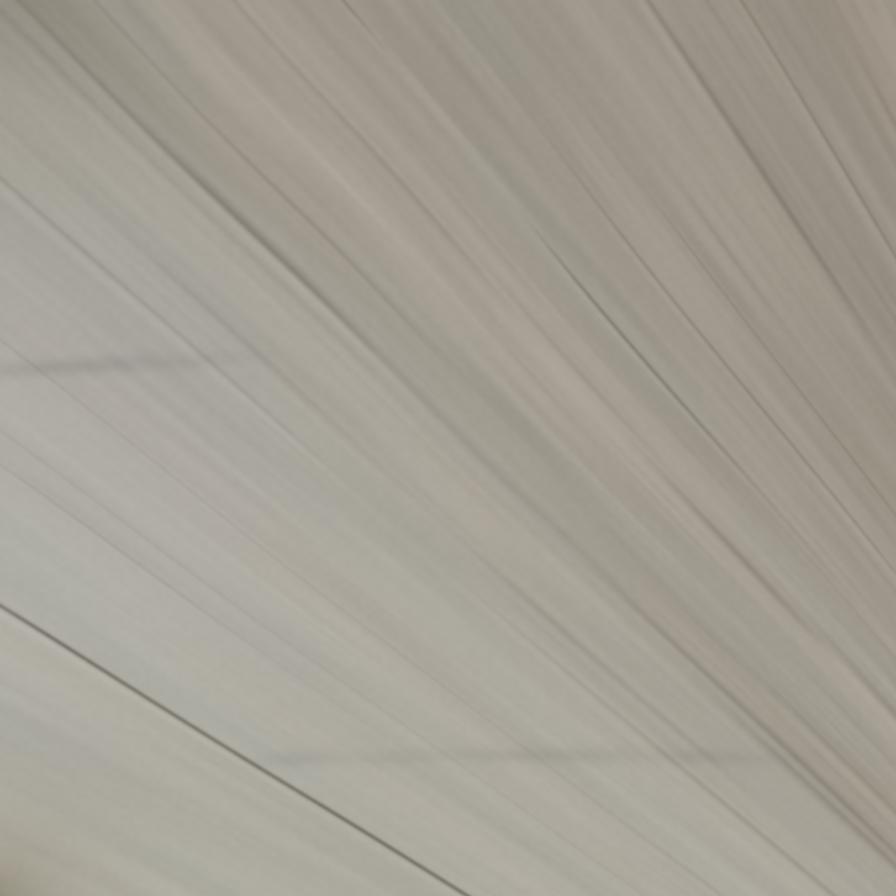
This texture is drawn by a WebGL 1 fragment shader. Its source:

```glsl
precision highp float;
uniform vec2 u_resolution;

float hash(vec2 p) {
  return fract(sin(dot(p, vec2(127.1, 311.7))) * 43758.5453);
}

float noise(vec2 p) {
  vec2 cell = floor(p);
  vec2 f = fract(p);
  f = f * f * (3.0 - 2.0 * f);
  return mix(mix(hash(cell), hash(cell + vec2(1.0, 0.0)), f.x),
             mix(hash(cell + vec2(0.0, 1.0)), hash(cell + 1.0), f.x), f.y);
}

// Soft line profile, 1 at the centre
float line(float dist, float width) {
  return exp(-dist * dist / (width * width));
}

// Noise stretched along the fibres, from -0.5 to 0.5
float fibre(float angle, float radius, float across, float along) {
  return noise(vec2(angle * across, radius * along + across)) - 0.5;
}

// Faint level smudge between two ends
float smudge(vec2 p, float height, float left, float right) {
  float ends = smoothstep(left - 0.05, left + 0.06, p.x)
             * (1.0 - smoothstep(right - 0.15, right, p.x));
  float wobble = 0.008 * (noise(p * 14.0) - 0.5);
  return ends * line(p.y - height + wobble, 0.009) * (0.5 + noise(p * vec2(18.0, 6.0)));
}

void main() {
  vec2 p = gl_FragCoord.xy / u_resolution;

  // Grain fans out from a point beyond the lower right
  vec2 ray = vec2(1.98 - p.x, p.y + 0.9);
  float radius = length(ray);
  float angle = atan(ray.y, ray.x) + 0.007 * (noise(p * 3.0) - 0.5);
  float rough = smoothstep(0.5, 0.9, angle);

  // Pale to brown across the fan, with a cool sheen at the left
  vec3 color = mix(vec3(0.684, 0.671, 0.629), vec3(0.607, 0.578, 0.530),
                   smoothstep(0.55, 1.02, angle));
  float sheen = exp(-dot(p - vec2(0.08, 0.55), p - vec2(0.08, 0.55)) * 7.0);
  color += sheen * vec3(0.004, 0.010, 0.022);
  color -= 0.07 * exp(-length(p - vec2(0.0, 1.0)) * 6.0);
  color -= vec3(0.09, 0.10, 0.13) * exp(-length(p) * 16.0);

  // Fibres from broad bands to fine hairs
  float grain = 0.034 * fibre(angle, radius, 24.0, 1.2)
              + 0.032 * fibre(angle, radius, 75.0, 2.2)
              + 0.034 * fibre(angle, radius, 190.0, 3.5)
              + 0.024 * fibre(angle, radius, 390.0, 6.0);
  color += grain * mix(0.45, 1.0, rough);
  color += vec3(0.012, -0.002, -0.004) * fibre(angle, radius, 48.0, 2.5);

  // Scattered dark veins with pale edges, broken along their length
  for (int i = 0; i < 22; i++) {
    float id = float(i);
    float center = 0.54 + 0.55 * (id + hash(vec2(id, 3.0))) / 22.0;
    float dist = (angle - center) * radius;
    float width = mix(0.0018, 0.005, pow(hash(vec2(id, 7.0)), 2.0));
    float broken = smoothstep(0.3, 0.8, noise(vec2(radius * 3.5, id * 9.3)));
    float strength = broken * mix(0.25, 1.0, rough) * (0.4 + 0.6 * hash(vec2(id, 11.0)));
    color -= vec3(0.090, 0.093, 0.092) * strength * line(dist, width);
    color += 0.018 * strength * line(dist + 2.2 * width, width);
  }

  // Main diagonal band, with a brown shadow on its upper side
  float band = (angle - 0.768) * radius;
  float bandFade = 0.35 + 0.65 * noise(vec2(radius * 5.0, 2.0));
  color -= vec3(0.060, 0.062, 0.060) * bandFade * line(band, 0.006);
  color -= vec3(0.022, 0.026, 0.030) * line(band - 0.03, 0.028);

  // Crisp seam at the lower left
  float seam = (angle - 0.552) * radius;
  float seamFade = 0.75 + 0.25 * noise(vec2(radius * 8.0, 5.0));
  color -= vec3(0.20, 0.21, 0.21) * seamFade * line(seam, 0.0027);
  color += 0.018 * line(seam + 0.007, 0.004);

  // Level smudges and fine mottling
  color -= vec3(0.042, 0.040, 0.034) * smudge(p, 0.587 + 0.05 * p.x, -0.1, 0.34);
  color -= vec3(0.026, 0.024, 0.020) * smudge(p, 0.155, 0.28, 0.95);
  color += 0.010 * (noise(p * 170.0) - 0.5);

  gl_FragColor = vec4(color, 1.0);
}
```
